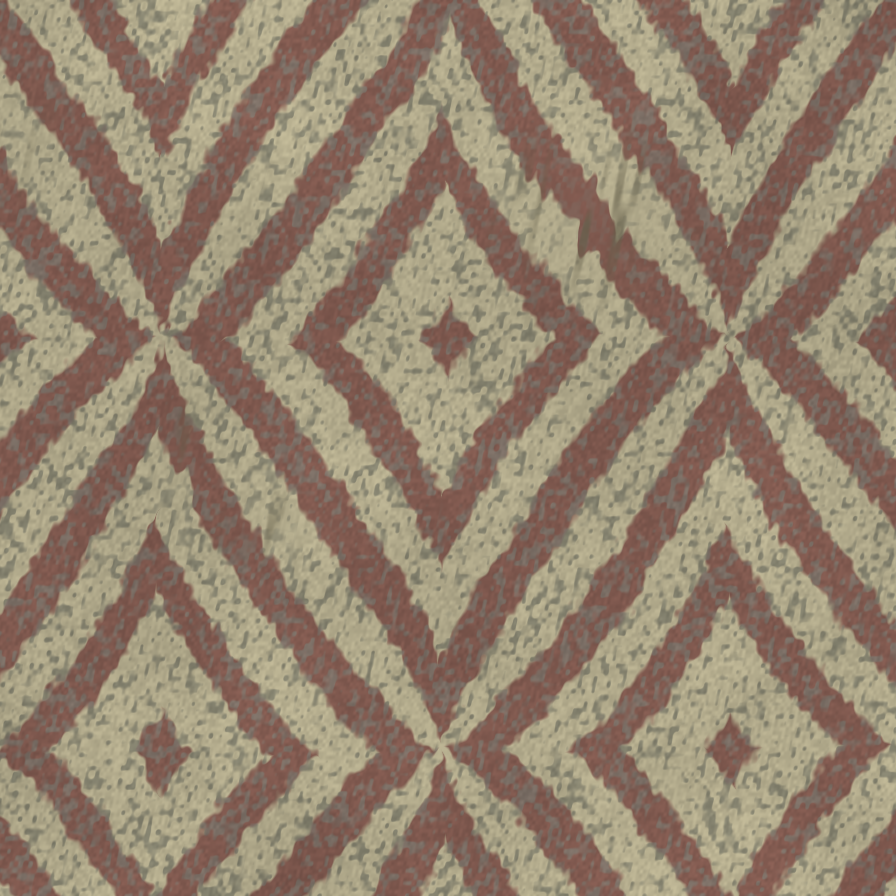
This pattern is drawn by a three.js fragment shader. Its source:

```glsl
// Woven cloth of nested concave diamonds, brick-red on cream, in a staggered lattice.
// Each diamond is a set of superellipse bands; noise frays the edges, flecks the yarn
// and drags a few worn patches into slanted threads.
varying vec2 vUv;

const vec2 CENTER = vec2(0.497, 0.622);    // middle of one diamond
const vec2 HALF_SIZE = vec2(0.319, 0.460); // half width and height of a diamond
const float CONCAVITY = 0.87;              // 1 is straight-sided, less bows inward
const float EDGE = 0.014;                  // softness of band edges

const vec3 CREAM = vec3(0.695, 0.665, 0.545);
const vec3 CREAM_FLECK = vec3(0.47, 0.465, 0.40);
const vec3 RED = vec3(0.495, 0.345, 0.305);
const vec3 RED_FLECK = vec3(0.475, 0.445, 0.41);
const vec3 WORN_THREAD = vec3(0.39, 0.37, 0.29);

float hash(vec2 p) {
  vec3 q = fract(vec3(p.xyx) * 0.1031);
  q += dot(q, q.yzx + 33.33);
  return fract((q.x + q.y) * q.z);
}

float noise(vec2 p) {
  vec2 i = floor(p);
  vec2 f = fract(p);
  f = f * f * (3.0 - 2.0 * f);
  float low = mix(hash(i), hash(i + vec2(1.0, 0.0)), f.x);
  float high = mix(hash(i + vec2(0.0, 1.0)), hash(i + vec2(1.0, 1.0)), f.x);
  return mix(low, high, f.y);
}

vec2 noise2(vec2 p) {
  return vec2(noise(p), noise(p + 57.3)) - 0.5;
}

// Level of the nearest diamond: 0 at its middle, 1 at its tips
float diamondLevel(vec2 p) {
  vec2 q = abs(mod((p - CENTER) / HALF_SIZE + 1.0, 2.0) - 1.0);
  if (q.x + q.y > 1.0) q = 1.0 - q;
  q = pow(max(q, 0.0001), vec2(CONCAVITY));
  return pow(q.x + q.y, 1.0 / CONCAVITY);
}

float band(float level, float inner, float outer) {
  return smoothstep(inner - EDGE, inner + EDGE, level)
       - smoothstep(outer - EDGE, outer + EDGE, level);
}

float redBands(float level) {
  return band(level, -1.0, 0.098) + band(level, 0.385, 0.56) + band(level, 0.78, 0.982);
}

// Soft oval of abrasion
float wornPatch(vec2 p, vec2 middle, vec2 radius) {
  vec2 d = (p - middle) / radius;
  return exp(-dot(d, d) * 1.6);
}

void main() {
  vec2 p = vUv;
  vec2 slanted = vec2(p.x - 0.2 * p.y, p.y);

  // Worn patches with pulled threads
  float wear = wornPatch(p, vec2(0.66, 0.76), vec2(0.10, 0.085))
             + 0.7 * wornPatch(p, vec2(0.20, 0.485), vec2(0.025, 0.065))
             + 0.6 * wornPatch(p, vec2(0.30, 0.41), vec2(0.05, 0.045))
             + 0.3 * wornPatch(p, vec2(0.02, 0.83), vec2(0.06, 0.07));
  wear = min(wear, 1.0);
  float thread = noise(slanted * vec2(105.0, 11.0) + 8.0);

  // Uneven weave, frayed edges and dragged threads
  vec2 woven = p + 0.012 * noise2(p * 5.0) + 0.007 * noise2(p * 30.0);
  woven += vec2(0.012, 0.009) * noise2(slanted * vec2(130.0, 85.0));
  woven.y += 0.09 * wear * (thread - 0.5);
  float red = redBands(diamondLevel(woven));

  // Flecked yarn, denser in some areas than others
  float fleck = noise(slanted * vec2(185.0, 140.0) + 19.0);
  float cluster = noise(p * 24.0 + 4.0);
  float fade = 1.0 - 0.7 * wear;
  float darkFleck = smoothstep(0.50, 0.90, fleck + 0.22 * (cluster - 0.5)) * fade;
  float greyFleck = smoothstep(0.42, 0.85, fleck + 0.15 * (cluster - 0.5)) * fade;
  vec3 creamYarn = mix(CREAM, CREAM_FLECK, 0.85 * darkFleck);
  vec3 redYarn = mix(RED, RED_FLECK, 0.85 * greyFleck);
  vec3 color = mix(creamYarn, redYarn, red);

  // Fine grain, broad stains and exposed threads
  color *= 1.0 + 0.14 * (noise(slanted * vec2(290.0, 220.0)) - 0.5) * fade;
  float stain = 0.6 * noise(p * 6.0 + 31.0) + 0.4 * noise(p * 15.0 + 12.0);
  color *= 0.93 + 0.13 * stain;
  float exposed = wear * smoothstep(0.48, 0.82, thread);
  color = mix(color, WORN_THREAD, 0.75 * exposed);

  gl_FragColor = vec4(color, 1.0);
}
```
